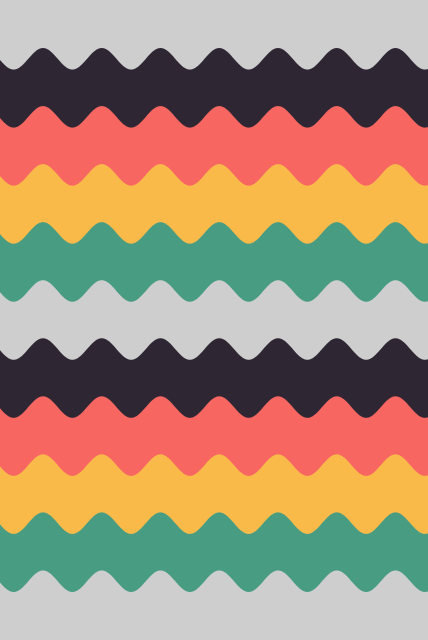
Write a Shadertoy shader that draws this pattern.

```glsl
const float TAU = 6.2831853;

// Lengths are fractions of the canvas height
const float WAVELENGTH = 0.0918;
const float AMPLITUDE  = 0.0168;
const float CREST_X    = 0.0082;  // crest nearest the centre line
const float BAND_PITCH = 0.0907;
const float LAST_BAND  = 5.0;     // plain margin starts at this band

const vec3 GREY   = vec3(0.806, 0.806, 0.806);
const vec3 INK    = vec3(0.18, 0.15, 0.20);
const vec3 CORAL  = vec3(0.97, 0.40, 0.38);
const vec3 AMBER  = vec3(0.98, 0.73, 0.29);
const vec3 GREEN  = vec3(0.28, 0.61, 0.51);
const vec3 PALETTE[5] = vec3[5](GREY, INK, CORAL, AMBER, GREEN);

// Bands count downward from the central grey one; the margins stay grey
vec3 bandColor(float band) {
    float limited = clamp(band, -LAST_BAND, LAST_BAND);
    return PALETTE[int(mod(limited + 0.5, 5.0))];
}

void mainImage(out vec4 fragColor, in vec2 fragCoord) {
    vec2 p = (fragCoord - 0.5 * iResolution.xy) / iResolution.y;

    // Shared wave and its slope
    float phase = TAU * (p.x - CREST_X) / WAVELENGTH;
    float wave  = AMPLITUDE * cos(phase);
    float slope = -AMPLITUDE * TAU / WAVELENGTH * sin(phase);

    // Signed distance to the nearest band edge, positive below it
    float level = (wave - p.y) / BAND_PITCH + 0.5;
    float edge  = floor(level + 0.5);
    float dist  = (level - edge) * BAND_PITCH / sqrt(1.0 + slope * slope);

    // Blend the two bands across about one pixel
    float below = clamp(dist * iResolution.y + 0.5, 0.0, 1.0);
    vec3 color  = mix(bandColor(edge - 1.0), bandColor(edge), below);

    fragColor = vec4(color, 1.0);
}
```
